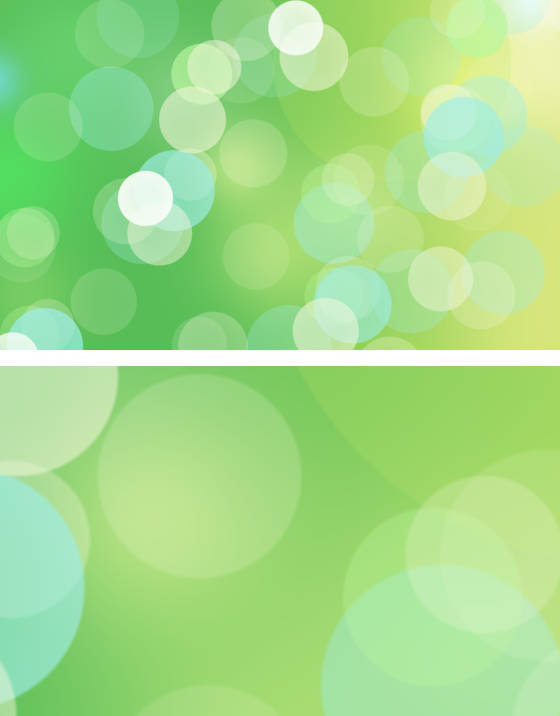
Top, the full canvas; bottom, a detail of the centre.
Write a Shadertoy shader that draws this background.

```glsl
// Soft bokeh: translucent pale, aqua and lime discs over a green to yellow glow.

float hash(float n) {
    return fract(sin(n * 12.99) * 437.58);
}

vec2 gradientAt(vec2 cell) {
    float angle = 6.2832 * hash(dot(cell, vec2(1.37, 7.91)));
    return vec2(cos(angle), sin(angle));
}

float gradientNoise(vec2 p) {
    vec2 cell = floor(p);
    vec2 f = fract(p);
    vec2 u = f * f * f * (f * (f * 6.0 - 15.0) + 10.0);
    vec2 e = vec2(1.0, 0.0);
    float a = dot(gradientAt(cell), f);
    float b = dot(gradientAt(cell + e.xy), f - e.xy);
    float c = dot(gradientAt(cell + e.yx), f - e.yx);
    float d = dot(gradientAt(cell + e.xx), f - e.xx);
    return mix(mix(a, b, u.x), mix(c, d, u.x), u.y);
}

// Blurred light spot blended over a colour
vec3 addGlow(vec3 color, vec2 p, vec2 center, float size, vec3 tint, float strength) {
    vec2 d = (p - center) / size;
    return mix(color, tint, strength * exp(-dot(d, d)));
}

// Translucent disc with a slightly denser rim
vec3 addDisc(vec3 color, vec2 p, vec2 center, float radius, vec3 tint, float alpha, float blur) {
    float dist = length(p - center);
    float cover = 1.0 - smoothstep(radius - blur, radius + blur, dist);
    float rim = mix(0.9, 1.0, smoothstep(0.3, 1.0, dist / radius));
    return mix(color, tint, cover * alpha * rim);
}

// Evenly spread discs; skew below one crowds them to the right
vec3 addDiscs(vec3 color, vec2 p, float aspect, int count, float seed, float skew,
              float radius, vec3 tint, vec2 alphaRange, float blur) {
    for (int i = 0; i < count; i++) {
        float n = float(i) + 1.0;
        vec2 spot = fract(hash(seed) * vec2(1.0, 1.7) + n * vec2(0.7549, 0.5698));
        spot += 0.08 * (vec2(hash(n + seed), hash(n + seed + 31.0)) - 0.5);
        vec2 center = vec2(pow(max(spot.x, 0.0), skew) * aspect, spot.y * 1.1 - 0.05);
        float pick = hash(n * 1.7 + seed + 57.0);
        float alpha = mix(alphaRange.x, alphaRange.y, pick * pick);
        float size = radius * mix(0.96, 1.04, hash(n + seed + 83.0));
        color = addDisc(color, p, center, size, tint, alpha, blur);
    }
    return color;
}

vec3 backdrop(vec2 p, float aspect) {
    const vec3 GREEN = vec3(0.34, 0.74, 0.34);
    const vec3 LIME = vec3(0.60, 0.83, 0.36);
    const vec3 YELLOW = vec3(0.84, 0.90, 0.49);
    float across = p.x / aspect + 0.06 * gradientNoise(p * 2.2);
    vec3 color = mix(GREEN, LIME, smoothstep(0.36, 0.72, across));
    color = mix(color, YELLOW, smoothstep(0.62, 1.0, across));

    // Coloured glows
    color = addGlow(color, p, vec2(0.02, 0.50), 0.20, vec3(0.32, 0.89, 0.38), 0.85);
    color = addGlow(color, p, vec2(0.20, 0.85), 0.20, vec3(0.44, 0.86, 0.47), 0.60);
    color = addGlow(color, p, vec2(-0.02, 0.77), 0.08, vec3(0.45, 0.85, 0.82), 0.90);
    color = addGlow(color, p, vec2(0.52, 0.73), 0.17, vec3(0.60, 0.84, 0.58), 0.60);
    color = addGlow(color, p, vec2(0.08, 0.15), 0.14, vec3(0.55, 0.84, 0.42), 0.60);
    color = addGlow(color, p, vec2(0.68, 0.52), 0.12, vec3(0.85, 0.94, 0.58), 0.70);
    color = addGlow(color, p, vec2(0.78, 0.28), 0.18, vec3(0.74, 0.90, 0.48), 0.70);
    color = addGlow(color, p, vec2(1.00, 0.40), 0.16, vec3(0.80, 0.92, 0.55), 0.60);
    color = addGlow(color, p, vec2(1.34, 0.75), 0.17, vec3(0.93, 0.97, 0.46), 0.85);
    color = addGlow(color, p, vec2(1.56, 0.82), 0.22, vec3(0.96, 0.97, 0.78), 0.70);
    color = addGlow(color, p, vec2(1.52, 1.01), 0.10, vec3(1.0), 0.95);
    return color;
}

void mainImage(out vec4 fragColor, in vec2 fragCoord) {
    const vec3 AQUA = vec3(0.62, 0.93, 0.91);
    const vec3 CREAM = vec3(0.96, 0.97, 0.87);
    const vec3 MINT = vec3(0.73, 0.97, 0.62);
    const vec3 WHITE = vec3(0.97, 0.99, 0.96);
    float aspect = iResolution.x / iResolution.y;
    vec2 p = fragCoord / iResolution.y;
    float blur = max(0.0025, 0.8 / iResolution.y);

    vec3 color = backdrop(p, aspect);
    color = addDisc(color, p, vec2(1.12, 0.82), 0.34, vec3(0.75, 0.90, 0.40), 0.22, blur);

    // Faint discs behind, clear ones in front
    color = addDiscs(color, p, aspect, 13, 3.0, 0.55, 0.118, AQUA, vec2(0.18, 0.42), blur);
    color = addDiscs(color, p, aspect, 20, 11.0, 0.75, 0.097, CREAM, vec2(0.10, 0.38), blur);
    color = addDiscs(color, p, aspect, 7, 19.0, 0.95, 0.085, MINT, vec2(0.30, 0.75), blur);
    color = addDiscs(color, p, aspect, 9, 27.0, 0.90, 0.077, CREAM, vec2(0.15, 0.55), blur);
    color = addDiscs(color, p, aspect, 4, 35.0, 0.85, 0.113, AQUA, vec2(0.55, 0.85), blur);
    color = addDiscs(color, p, aspect, 7, 43.0, 0.85, 0.096, CREAM, vec2(0.45, 0.80), blur);
    color = addDiscs(color, p, aspect, 3, 51.0, 1.00, 0.077, WHITE, vec2(0.65, 0.98), blur);

    fragColor = vec4(clamp(color, 0.0, 1.0), 1.0);
}
```
